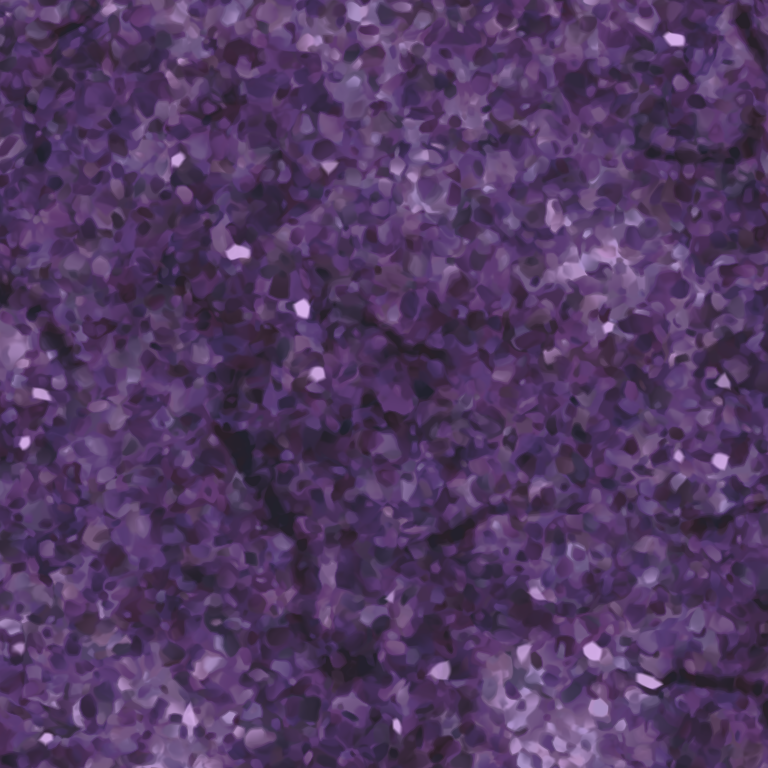
A WebGL 2 fragment shader for this texture:

```glsl
#version 300 es
precision highp float;
// Crust of small violet crystals: layers of soft faceted grains, coarse to fine,
// are painted over each other as a tone and a tint, then coloured by a ramp.
// Broad noise adds pale clusters and dark crevices; sparse glints lie on top.

#define LAYERS 4
#define COARSE_CELLS 13.0
#define LAYER_RATIO 1.62
#define TONE_MEAN 0.53
#define TONE_SPREAD 0.92
#define EDGE_SOFTNESS 0.0034
#define WARP_AMOUNT 0.012
#define CREVICE_DEPTH 0.42
#define CLUSTER_GAIN 0.34
#define BROAD_LIGHT 0.36
#define GLINT_CELLS 11.0
#define GLINT_CHANCE 0.12

uniform vec2 u_resolution;
out vec4 fragColor;

const float TAU = 6.2832;

// Integer hash: three values in 0..1 from a cell and a seed
vec3 hash3(vec2 cell, int seed) {
    uvec3 v = uvec3(ivec3(ivec2(cell), seed) + 512);
    v = v * 1664525u + 1013904223u;
    v.x += v.y * v.z; v.y += v.z * v.x; v.z += v.x * v.y;
    v ^= v >> 16u;
    v.x += v.y * v.z; v.y += v.z * v.x; v.z += v.x * v.y;
    return vec3(v >> 8u) / 16777216.0;
}

// Smooth value noise, two independent channels
vec2 noise2(vec2 p, int seed) {
    vec2 i = floor(p), f = fract(p);
    f = f * f * (3.0 - 2.0 * f);
    vec2 low = mix(hash3(i, seed).xy, hash3(i + vec2(1, 0), seed).xy, f.x);
    vec2 high = mix(hash3(i + vec2(0, 1), seed).xy, hash3(i + vec2(1, 1), seed).xy, f.x);
    return mix(low, high, f.y);
}

// Turned and stretched offset from a grain centre
vec2 grainSpace(vec2 q, float turn, float stretch) {
    float c = cos(turn), s = sin(turn);
    return vec2(c * q.x + s * q.y, (c * q.y - s * q.x) * stretch);
}

// Radius measure between a circle and a polygon
float facetRadius(vec2 q, float sides, float sharpness) {
    float sector = TAU / sides;
    float angle = atan(q.y, q.x + 1e-6);
    float corner = cos(floor(0.5 + angle / sector) * sector - angle);
    return length(q) * mix(1.0, corner, sharpness);
}

// Paints one layer of grains over state = (tone, dustiness, hue)
vec3 paintGrains(vec3 state, vec2 p, float cells, int layer, float soft) {
    vec2 g = p * cells, home = floor(g);
    for (int y = -1; y <= 1; y++)
    for (int x = -1; x <= 1; x++) {
        vec2 cell = home + vec2(x, y);
        vec3 place = hash3(cell, layer * 3 + 10);
        vec3 form = hash3(cell, layer * 3 + 11);
        vec3 look = hash3(cell, layer * 3 + 12);
        vec2 q = grainSpace(g - cell - 0.1 - 0.8 * place.xy, place.z * TAU, 1.0 + 0.6 * form.x);
        float radius = mix(0.26, 0.74, form.y);
        float d = facetRadius(q, 4.0 + floor(form.z * 3.0), 0.5);
        float cover = 1.0 - smoothstep(-soft * cells, soft * cells, d - radius);
        cover *= mix(0.35, 0.9, fract(form.z * 7.0));
        float tone = TONE_MEAN + TONE_SPREAD * (look.x - 0.5) + 0.14 * q.x / radius;
        state = mix(state, vec3(tone, look.y, look.z - 0.5), cover);
    }
    return state;
}

vec3 crystalColor(vec3 state) {
    float t = state.x;
    vec3 c = mix(vec3(0.15, 0.125, 0.165), vec3(0.21, 0.148, 0.245), smoothstep(-0.02, 0.2, t));
    c = mix(c, vec3(0.27, 0.178, 0.345), smoothstep(0.2, 0.42, t));
    c = mix(c, vec3(0.36, 0.23, 0.455), smoothstep(0.42, 0.62, t));
    c = mix(c, vec3(0.44, 0.335, 0.515), smoothstep(0.62, 0.82, t));
    c = mix(c, vec3(0.68, 0.56, 0.76), smoothstep(0.82, 1.1, t));
    float luma = dot(c, vec3(0.3, 0.59, 0.11));
    c = mix(c, luma * vec3(1.14, 0.91, 1.29), 0.85 * smoothstep(0.4, 0.9, state.y));
    return c + state.z * vec3(0.06, -0.01, -0.03);
}

void main() {
    float shortSide = min(u_resolution.x, u_resolution.y);
    vec2 p = gl_FragCoord.xy / shortSide;
    float soft = max(EDGE_SOFTNESS, 0.8 / shortSide);

    // Uneven outlines
    vec2 w = p + WARP_AMOUNT * (noise2(p * 34.0, 1) - 0.5);
    w += 0.4 * WARP_AMOUNT * (noise2(p * 80.0, 2) - 0.5);

    // Grains, coarse to fine
    vec3 state = vec3(TONE_MEAN, 0.5, 0.0);
    float cells = COARSE_CELLS;
    for (int i = 0; i < LAYERS; i++) {
        state = paintGrains(state, w, cells, i, soft);
        cells *= LAYER_RATIO;
    }

    // Broad light, pale clusters and crevices
    vec2 broad = noise2(w * 4.0, 3), middle = noise2(w * 9.0, 4);
    state.x += BROAD_LIGHT * (broad.x - 0.5 + 0.75 * (middle.x - 0.5));
    state.x += 0.2 * (noise2(w * 17.0, 6).x - 0.5);
    state.x += CLUSTER_GAIN * smoothstep(0.7, 0.95, 0.75 * broad.x + 0.25 * middle.x);
    float ridge = abs(noise2(w * 4.5, 5).x - 0.5 + 0.25 * (middle.x - 0.5));
    float crevice = (1.0 - smoothstep(0.015, 0.06, ridge)) * smoothstep(0.5, 0.68, middle.y);
    state.x -= CREVICE_DEPTH * crevice;
    vec3 color = crystalColor(state);

    // Sparse bright glints
    vec2 g = w * GLINT_CELLS, cell = floor(g);
    vec3 place = hash3(cell, 40), form = hash3(cell, 41);
    vec2 q = grainSpace(g - cell - 0.25 - 0.5 * place.xy, form.x * TAU, 1.0 + 0.6 * form.y);
    float d = facetRadius(q, 3.0 + floor(form.z * 3.0), 0.6) - mix(0.07, 0.17, form.y * form.y);
    float glint = (1.0 - smoothstep(-soft, soft, d / GLINT_CELLS)) * step(place.z, GLINT_CHANCE);
    color = mix(color, vec3(0.85, 0.70, 0.93), glint * mix(0.65, 1.0, form.z));

    fragColor = vec4(clamp(color, 0.0, 1.0), 1.0);
}
```
